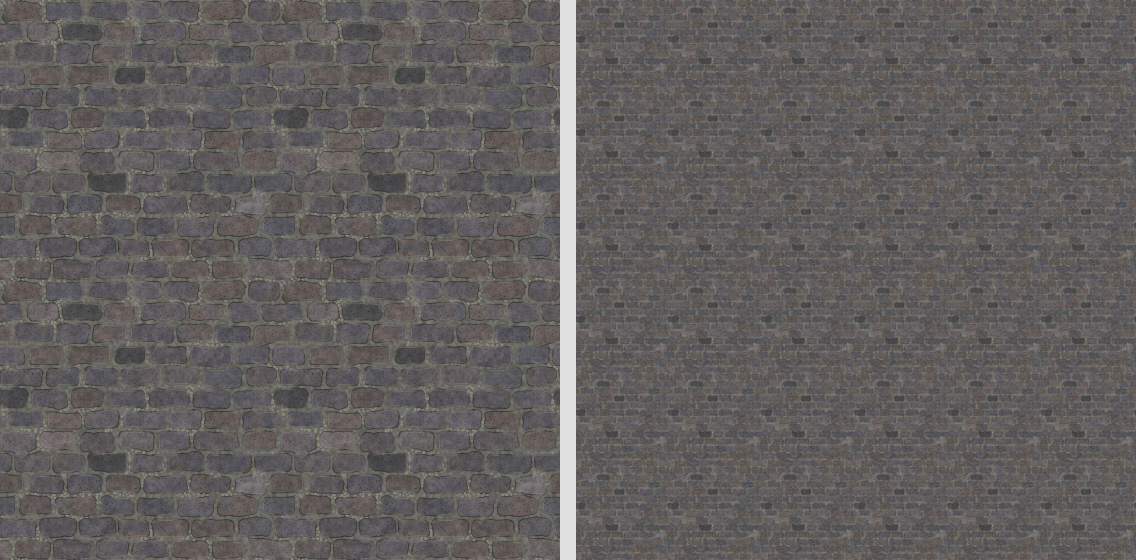
Left, the tile; right, the same tile 3 across and 3 down.
A WebGL 2 fragment shader for this texture:

```glsl
#version 300 es
precision highp float;
// Old grey-brown brick wall: rounded, uneven bricks in pale gritty mortar.
// Jittered rounded boxes give the bricks; wrapped value noise roughens and
// stains them, and wrapped cellular noise adds grit and pits.
uniform vec2 u_resolution;
out vec4 fragColor;

const float TILES = 2.0;          // repeats of the whole pattern per side
const float ROWS = 13.0;          // courses per tile
const float BRICKS = 7.0;         // bricks per course
const float BRICK_W = ROWS / BRICKS;
const float HALF_GAP = 0.075;     // lengths are in course heights
const float CORNER = 0.22;
const float JOINT_JITTER = 0.28;
const float ROUGHNESS = 0.13;
const vec3 SLATE  = vec3(0.335, 0.335, 0.360);
const vec3 MAUVE  = vec3(0.385, 0.365, 0.390);
const vec3 BROWN  = vec3(0.390, 0.352, 0.340);
const vec3 SOOT   = vec3(0.265, 0.265, 0.270);
const vec3 DUST   = vec3(0.480, 0.450, 0.450);
const vec3 MORTAR = vec3(0.410, 0.408, 0.382);
const vec3 GRIT   = vec3(0.580, 0.570, 0.510);

// Three random values for a non-negative integer cell
vec3 hash(vec2 cell, float seed) {
  uvec3 v = uvec3(uint(cell.x), uint(cell.y), uint(seed)) * 1664525u + 1013904223u;
  for (int i = 0; i < 2; i++) {
    v.x += v.y * v.z;
    v.y += v.z * v.x;
    v.z += v.x * v.y;
    v ^= v >> 16u;
  }
  return vec3(v & 0xffffu) / 65535.0;
}

// Value noise that wraps after ROWS * freq cells
float noise(vec2 q, float freq, float seed) {
  vec2 x = q * freq, cell = floor(x), f = fract(x);
  float period = ROWS * freq;
  f = f * f * (3.0 - 2.0 * f);
  vec2 a = mod(cell, period), b = mod(cell + 1.0, period);
  float low = mix(hash(a, seed).x, hash(vec2(b.x, a.y), seed).x, f.x);
  float high = mix(hash(vec2(a.x, b.y), seed).x, hash(b, seed).x, f.x);
  return mix(low, high, f.y);
}

float layeredNoise(vec2 q, float freq, float seed) {
  return 0.55 * noise(q, freq, seed) + 0.28 * noise(q, freq * 2.0, seed + 1.0)
       + 0.17 * noise(q, freq * 4.0, seed + 2.0);
}

// Wrapped cellular noise: distance to the nearest scattered point
float cellular(vec2 q, float freq, float seed) {
  vec2 x = q * freq, cell = floor(x);
  float nearest = 2.0;
  for (int j = -1; j <= 1; j++)
    for (int i = -1; i <= 1; i++) {
      vec2 c = cell + vec2(i, j);
      vec2 point = c + hash(mod(c, ROWS * freq), seed).xy;
      nearest = min(nearest, length(point - x));
    }
  return nearest;
}

float jointX(float column, float row) {
  return column + JOINT_JITTER * (hash(vec2(mod(column, BRICKS), row), 3.0).x - 0.5);
}

// Signed distance to the nearest brick; also returns its wrapped cell
float brickDistance(vec2 q, out vec2 id) {
  float nearest = 9.0;
  for (int j = -1; j <= 1; j++) {
    float course = floor(q.y) + float(j), row = mod(course, ROWS);
    float shift = 0.5 * mod(row, 2.0) + 0.4 * hash(vec2(row, 0.0), 5.0).x;
    float x = q.x / BRICK_W - shift;
    for (int i = -1; i <= 1; i++) {
      float column = floor(x) + float(i);
      float left = jointX(column, row), right = jointX(column + 1.0, row);
      vec2 cell = vec2(mod(column, BRICKS), row);
      vec3 vary = hash(cell, 7.0);
      vec2 halfSize = vec2(0.5 * (right - left) * BRICK_W, 0.5)
                    - HALF_GAP - vec2(0.05, 0.04) * vary.xy;
      vec2 p = vec2((x - 0.5 * (left + right)) * BRICK_W,
                    q.y - course - 0.5 - 0.05 * (vary.z - 0.5));
      vec2 e = abs(p) - halfSize + CORNER;
      float d = length(max(e, 0.0)) + min(max(e.x, e.y), 0.0) - CORNER;
      if (d < nearest) { nearest = d; id = cell; }
    }
  }
  return nearest;
}

void main() {
  vec2 q = gl_FragCoord.xy / u_resolution * TILES * ROWS;
  float soft = max(0.035, 0.7 * TILES * ROWS / u_resolution.y);

  // Wavy courses and chipped outlines
  vec2 bend = vec2(noise(q, 1.0, 11.0), noise(q, 1.0, 12.0)) - 0.5;
  vec2 id;
  float d = brickDistance(q + 0.16 * bend, id);
  d += ROUGHNESS * (layeredNoise(q, 3.0, 13.0) - 0.5);

  float stain = layeredNoise(q, 2.0, 20.0);
  float patches = layeredNoise(q, 1.0, 30.0);
  float fine = noise(q, 9.0, 40.0) - 0.5;
  float specks = cellular(q, 6.0, 50.0);

  // Brick body: own tint, stains, dust, soot and pits
  vec3 kind = hash(id, 60.0), rare = hash(id, 61.0);
  vec3 brick = mix(mix(SLATE, MAUVE, kind.x), BROWN, smoothstep(0.35, 0.9, kind.y));
  brick = mix(brick, BROWN, 0.55 * smoothstep(0.52, 0.72, stain));
  brick = mix(brick, SLATE, 0.6 * smoothstep(0.48, 0.28, stain));
  brick = mix(brick, SOOT, 0.8 * step(0.9, rare.x));
  brick = mix(brick, DUST, 0.55 * step(0.93, rare.y) + 0.3 * smoothstep(0.58, 0.8, patches));
  brick *= 0.95 + 0.12 * kind.z + 0.13 * fine + 0.3 * (layeredNoise(q, 4.0, 70.0) - 0.5);
  brick *= 1.0 - 0.22 * smoothstep(0.2, 0.08, specks);

  // Mortar: sandy, with pale grit gathered in patches
  float gritty = smoothstep(0.45, 0.7, patches) * smoothstep(0.5, 0.15, specks);
  vec3 mortar = mix(MORTAR * (1.0 + 0.28 * fine), GRIT, 0.85 * gritty);

  // Worn pale rim inside the outline, broken dark crack outside it
  float wear = noise(q, 2.0, 80.0);
  float rim = smoothstep(0.045, 0.0, abs(d + 0.045)) * smoothstep(0.35, 0.8, wear);
  float crack = smoothstep(soft + 0.015, 0.0, abs(d - 0.01)) * smoothstep(0.75, 0.2, wear);
  brick = mix(brick, GRIT, 0.4 * rim);
  vec3 color = mix(mortar, brick, smoothstep(soft, -soft, d));
  color *= 1.0 - 0.38 * crack;
  fragColor = vec4(color, 1.0);
}
```
